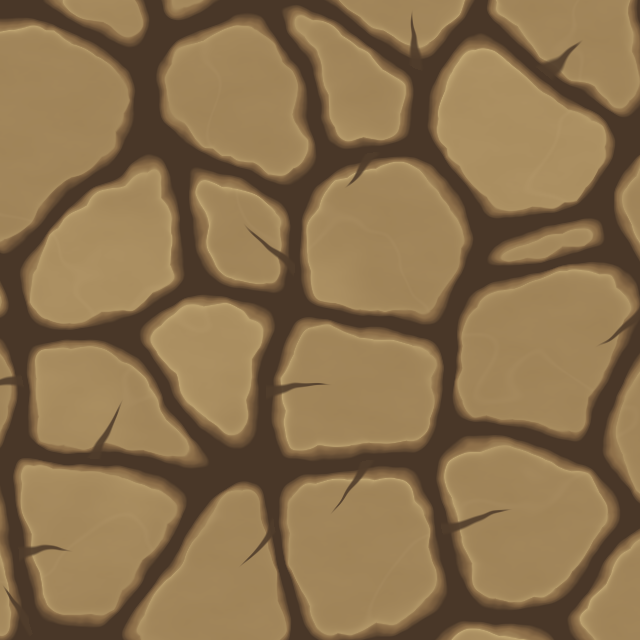
A Shadertoy shader for this texture:

```glsl
// Irregular tan flagstones with chipped, bright-rimmed bevels, dark joints and short cracks.

const float STONES_ACROSS = 4.2;
const float JITTER        = 0.78;   // site scatter inside a grid cell
const float SMALL_SHARE   = 0.28;   // share of sites that become small stones
const float SIZE_CONTRAST = 0.40;   // weight gap between large and small stones
const float CORNER_SHARP  = 17.0;   // higher gives sharper stone corners
const float JOINT_HALF    = 0.0085; // half width of the dark joint
const float BEVEL_WIDTH   = 0.017;
const float CHIPS_ACROSS  = 17.0;
const float CRACK_SHARE   = 0.65;
const float CRACK_LENGTH  = 0.42;   // in stone grid units
const float CRACK_HALF    = 0.045;
const vec2  LIGHT_DIR     = vec2(-0.55, 0.83);

const vec3 JOINT       = vec3(0.285, 0.215, 0.155);
const vec3 BEVEL_DARK  = vec3(0.38, 0.29, 0.20);
const vec3 BEVEL_MID   = vec3(0.47, 0.36, 0.24);
const vec3 BEVEL_LIGHT = vec3(0.56, 0.44, 0.29);
const vec3 FACE        = vec3(0.63, 0.52, 0.35);
const vec3 FACE_LIGHT  = vec3(0.67, 0.56, 0.38);
const vec3 RIM         = vec3(0.79, 0.69, 0.48);

struct Stone { float edge; vec2 outward; float crack; float tint; };

vec2 hash2(vec2 p) {
    vec3 q = fract((p.xyx + 17.0) * vec3(0.1031, 0.1030, 0.0973));
    q += dot(q, q.yzx + 33.33);
    return fract((q.xx + q.yz) * q.zy);
}

float layeredSines(vec2 p) {
    float sum = 0.0, amp = 0.5;
    for (int i = 0; i < 4; i++) {
        sum += amp * sin(p.x + 1.7 * sin(p.y));
        p = mat2(1.2, 1.6, -1.6, 1.2) * p + 3.1;
        amp *= 0.5;
    }
    return sum;
}

// Distance to the nearest scattered point
float cellular(vec2 p) {
    vec2 cell = floor(p);
    float nearest = 4.0;
    for (int k = 0; k < 9; k++) {
        vec2 c = cell + vec2(k % 3, k / 3) - 1.0;
        vec2 d = c + hash2(c + 51.0) - p;
        nearest = min(nearest, dot(d, d));
    }
    return sqrt(nearest);
}

// Site position in xy, weight in z
vec3 stoneSite(vec2 c) {
    float size = hash2(c + 91.0).x;
    return vec3(c + 0.5 + JITTER * (hash2(c) - 0.5),
                SIZE_CONTRAST * step(SMALL_SHARE, size) + 0.12 * size);
}

// Tapered spike that starts at the joint and ends inside the stone
float crackMask(vec2 p, vec2 root, vec2 axis, float size) {
    vec2 q = p - root + axis * size;
    float t = dot(q, axis) / size;
    float bend = 0.06 * sin(3.0 * t) * size;
    float across = abs(dot(q, vec2(-axis.y, axis.x)) + bend * (1.0 - t));
    float width = CRACK_HALF * pow(clamp(t, 0.0, 1.0), 1.6);
    return (1.0 - smoothstep(width * 0.5, width + 0.008, across))
         * smoothstep(0.0, 0.25, t) * (1.0 - smoothstep(1.0, 1.15, t));
}

// Weighted Voronoi cell with rounded corners
Stone findStone(vec2 p) {
    vec2 home = floor(p), owner = home;
    float best = 1e5;
    for (int k = 0; k < 25; k++) {
        vec2 c = home + vec2(k % 5, k / 5) - 2.0;
        vec3 s = stoneSite(c);
        float power = dot(p - s.xy, p - s.xy) - s.z;
        if (power < best) { best = power; owner = c; }
    }
    vec3 a = stoneSite(owner);
    vec2 rnd = hash2(owner + 37.0);
    float angle = 6.2832 * rnd.x;
    vec2 dir = vec2(cos(angle), sin(angle)), outward = vec2(0.0);
    float sum = 1e-9, reach = 2.0;
    for (int k = 0; k < 25; k++) {
        if (k == 12) continue;
        vec3 b = stoneSite(owner + vec2(k % 5, k / 5) - 2.0);
        float gap = length(b.xy - a.xy);
        vec2 n = (b.xy - a.xy) / gap;
        float d = (dot(p - b.xy, p - b.xy) - b.z - best) / (2.0 * gap);
        float e = exp(-CORNER_SHARP * d);
        sum += e;
        outward += n * e;
        float facing = dot(dir, n);
        if (facing > 0.05) reach = min(reach, (gap + (a.z - b.z) / gap) * 0.5 / facing);
    }
    float lean = angle + 1.2 * (rnd.y - 0.5);
    float crack = crackMask(p, a.xy + dir * reach, vec2(cos(lean), sin(lean)),
                            CRACK_LENGTH * (0.75 + 0.5 * rnd.y));
    crack *= step(rnd.y, CRACK_SHARE) * step(SIZE_CONTRAST, a.z);
    return Stone(-log(sum) / (CORNER_SHARP * STONES_ACROSS), outward / sum, crack,
                 hash2(owner + 73.0).x);
}

void mainImage(out vec4 fragColor, in vec2 fragCoord) {
    vec2 uv = fragCoord / iResolution.y;

    // Bent outlines
    vec2 bend = vec2(layeredSines(uv * 11.0), layeredSines(uv.yx * 11.0 + 7.0));
    Stone stone = findStone(uv * STONES_ACROSS + 0.07 * bend);
    float chip = cellular(uv * CHIPS_ACROSS + 0.3 * bend);
    float rough = layeredSines(uv * 38.0 + 2.0);
    float broad = layeredSines(uv * 7.0 + 4.0);

    // Joint and chipped bevel
    float depth = stone.edge + 0.0012 * rough - JOINT_HALF;
    float bevel = BEVEL_WIDTH * (0.5 + 0.9 * chip + 0.25 * broad);
    float lit = dot(stone.outward, LIGHT_DIR);
    float tone = max(depth, 0.0) / bevel * (1.0 + 0.22 * lit + 0.3 * rough);
    vec3 color = mix(JOINT, BEVEL_DARK, smoothstep(0.0, 0.22, tone));
    color = mix(color, BEVEL_MID, smoothstep(0.2, 0.45, tone));
    color = mix(color, BEVEL_LIGHT, smoothstep(0.4, 0.75, tone));
    color = mix(color, FACE, 0.6 * smoothstep(0.75, 1.1, tone));

    // Face with soft patches and faint veins
    float inside = depth - bevel;
    float patches = layeredSines(uv * 5.0 + 3.0 * stone.tint) + 0.9 * (stone.tint - 0.5);
    vec3 face = mix(FACE, FACE_LIGHT, smoothstep(0.0, 0.75, patches));
    float vein = 1.0 - smoothstep(0.0, 0.05, abs(layeredSines(uv * 6.0 + 9.0)));
    face += 0.012 * vein + 0.006 * layeredSines(uv * vec2(30.0, 55.0));
    color = mix(color, face, smoothstep(-0.0015, 0.0015, inside));

    // Bright rim, crisp outside and fading inwards
    float rim = inside < 0.0 ? exp(inside / 0.0012) : exp(-inside / 0.0042);
    color = mix(color, RIM, rim * clamp(0.45 + 0.45 * broad + 0.2 * lit, 0.15, 0.8));

    // Cracks
    color = mix(color, mix(JOINT, BEVEL_DARK, 0.3), 0.9 * stone.crack);
    fragColor = vec4(color, 1.0);
}
```
